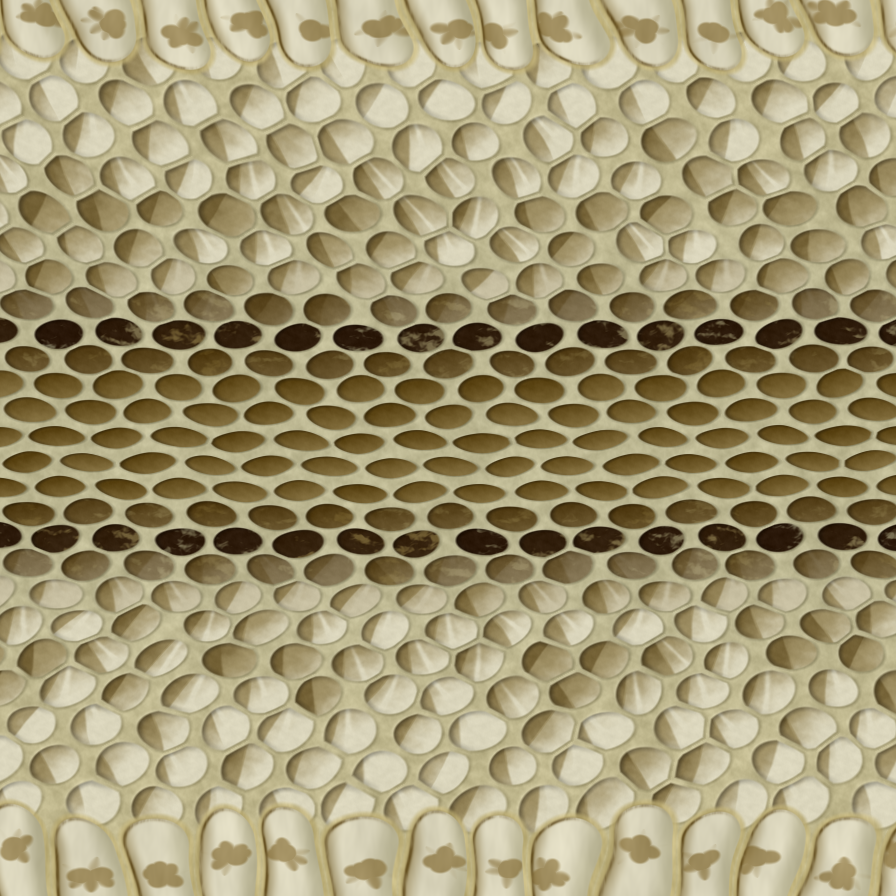
This texture is drawn by a Shadertoy shader. Its source:

```glsl
const vec3 PITCH = vec3(0.15, 0.08, 0.025);
const vec3 UMBER = vec3(0.34, 0.25, 0.06);
const vec3 TAN = vec3(0.50, 0.42, 0.23);
const vec3 KHAKI = vec3(0.62, 0.56, 0.39);
const vec3 WAX = vec3(0.71, 0.69, 0.55);
const vec3 IVORY = vec3(0.86, 0.84, 0.74);

// inside is 0 on the rim and grows towards the centre
struct Pore { float inside; vec2 local; vec2 id; };

float square(float x) { return x * x; }

float hash(vec2 p) {
  vec3 q = fract(vec3(p.xyx) * 0.1031);
  q += dot(q, q.yzx + 33.33);
  return fract((q.x + q.y) * q.z);
}

vec2 hash2(vec2 p) { return vec2(hash(p + 17.3), hash(p + 71.9)); }

// Distance to the nearest scattered point
float cellular(vec2 p) {
  float nearest = 2.0;
  for (int k = 0; k < 9; k++) {
    vec2 cell = floor(p) + vec2(k % 3, k / 3) - 1.0;
    nearest = min(nearest, length(cell + hash2(cell) - p));
  }
  return nearest;
}

float grain(vec2 p) {
  float sum = 0.0, amp = 0.5;
  for (int i = 0; i < 4; i++) {
    sum += amp * sin(p.x + 1.7 * sin(p.y)) * cos(p.y - 1.3 * sin(p.x * 0.7));
    p = mat2(1.5, 1.1, -1.1, 1.5) * p + 2.1;
    amp *= 0.6;
  }
  return sum;
}

// Signed row number: even in the middle, widening outwards
float rowCoordinate(float y, float gap, float growth) {
  float d = abs(y) / (y < 0.0 ? 0.97 : 1.0);
  float beyond = max(d - 3.5 * gap, 0.0);
  float wide = 3.5 + (sqrt(gap * gap + 4.0 * growth * beyond) - gap) / (2.0 * growth);
  return sign(y) * min(d / gap, wide);
}

// Nearest pore of the staggered lattice, kept apart from its neighbours
Pore nearestPore(vec2 p) {
  Pore best = Pore(0.0, vec2(2.0), vec2(0.0));
  float first = 3.0, second = 3.0;
  for (int k = 0; k < 9; k++) {
    float row = floor(p.y + 0.5) + float(k / 3 - 1);
    if (abs(row) > 12.0) continue;
    float outer = smoothstep(3.0, 8.0, abs(row));
    float open = smoothstep(0.8, 2.6, abs(row + 0.8));
    float shift = 0.5 * mod(row, 2.0);
    vec2 id = vec2(floor(p.x - shift + 0.5) + float(k % 3 - 1), row);
    vec2 rnd = hash2(id) - 0.5;
    vec2 size = mix(vec2(0.445, 0.39), vec2(0.4, 0.51 + 0.05 * outer), open);
    size *= 1.0 + mix(0.08, 0.18, outer) * (hash2(id + 5.0) - 0.5);
    vec2 q = (p - id - vec2(shift, 0.0) - rnd * mix(0.07, 0.2, outer)) / size;
    q.y += q.x * (0.3 * rnd.x + 0.12 * outer * sign(row));
    float power = mix(1.75, 2.0, open);
    float radius = pow(pow(abs(q.x), power) + pow(abs(q.y), power), 1.0 / power);
    second = min(second, max(first, radius));
    if (radius < first) best = Pore(0.0, q, id);
    first = min(first, radius);
  }
  best.inside = min(1.0 - first, 0.6 * (second - first - 0.24));
  return best;
}

vec3 poreColour(Pore pore, float px) {
  float n = abs(pore.id.y), rnd = hash(pore.id + 3.0);
  vec2 turn = hash2(pore.id + 11.0) - 0.5, q = pore.local;
  // Shaded hollow, a folded plane and a pale streak
  vec3 deep = mix(UMBER, TAN, clamp(0.5 - 0.5 * q.y + 0.25 * q.x + 0.4 * (rnd - 0.5), 0.0, 1.1));
  float across = q.x + 1.2 * turn.x * q.y + 0.4 + 0.5 * turn.y;
  float sharp = 0.05 + 30.0 * px;
  float light = 0.2 + 0.35 * smoothstep(-sharp, sharp, across) + 0.22 * q.x - 0.2 * q.y;
  light += 0.5 * (rnd - 0.5) + 0.12 * grain(q * 1.8 + pore.id * 3.0);
  light += 0.22 * exp(-square((across - 0.55 + 0.25 * q.y) / 0.11)) * step(0.45, rnd);
  light += 0.28 * smoothstep(8.0, 12.0, n) - 0.16 * exp(-square(n - 8.3));
  vec3 lit = mix(TAN * 0.9, KHAKI, smoothstep(-0.2, 0.3, light));
  lit = mix(lit, IVORY, smoothstep(0.25, 0.85, light));
  vec3 colour = mix(deep, lit, smoothstep(3.5, 7.0, n));
  // Two dark bands with glints
  float glint = smoothstep(0.1, 0.7, grain(q * 1.9 + pore.id * 5.0) + 0.2 * q.x);
  vec3 gloom = mix(PITCH, mix(TAN, WAX * 0.8, rnd), 0.8 * glint);
  colour = mix(colour, gloom, exp(-1.3 * square(n - 4.0)) * (0.8 + 0.2 * rnd));
  float rim = 1.0 - smoothstep(0.0, 0.3, pore.inside);
  return colour * (1.0 - rim * clamp(0.13 - 0.2 * q.x + 0.1 * q.y, 0.0, 0.32));
}

// Long cells along a border, laid over the wax
vec3 borderCells(vec3 under, vec2 uv, float inward, float depth, float lean, float px) {
  float x = uv.x + lean * inward + 0.006 * sin(uv.x * 23.0) + 0.004 * sin(inward * 45.0 + uv.x * 31.0);
  x = x / 0.075 + depth;
  vec2 id = vec2(floor(x), depth * 100.0), rnd = hash2(id) - 0.5;
  float across = fract(x) - 0.5;
  float front = depth + 0.018 * rnd.y - inward;
  float dist = length(vec2(across * 0.075, min(front - 0.026, 0.0))) - 0.032;
  vec3 colour = mix(KHAKI, IVORY, smoothstep(-0.48, -0.18, across));
  colour = mix(colour, WAX * 0.95, 0.75 * smoothstep(0.05, 0.4, across));
  // Brown stains
  vec2 spot = vec2(across - 0.45 * rnd.x, (inward - depth * (0.42 + 0.4 * rnd.y)) * 19.0);
  float ragged = length(spot) + 0.3 * cellular(uv * vec2(48.0, 60.0));
  colour = mix(colour, TAN * 1.1, 0.75 * (1.0 - smoothstep(0.33, 0.45, ragged)));
  colour += 0.05 * grain(uv * vec2(60.0, 25.0));
  // Yellow skin and the broken shadow beside it
  float fibre = grain(uv * vec2(130.0, 45.0));
  vec3 skin = mix(under, vec3(0.76, 0.70, 0.47) + 0.1 * fibre, 0.75);
  vec3 wall = mix(skin, under, smoothstep(0.002, 0.008, dist));
  colour = mix(colour, wall, smoothstep(-px, px, dist));
  float shadow = exp(-square((dist + 0.001) / 0.0021)) * smoothstep(0.5, -0.4, across);
  return mix(colour, UMBER, shadow * clamp(0.55 + 0.6 * fibre, 0.1, 0.8));
}

void mainImage(out vec4 fragColor, in vec2 fragCoord) {
  vec2 uv = fragCoord / iResolution.xy;
  float px = 1.0 / iResolution.y;
  float middle = 0.51 - 0.0035 * cos(6.2832 * (uv.x - 0.45));
  vec2 p = uv + 0.0018 * sin(vec2(uv.y * 61.0 + 3.0 * sin(uv.x * 17.0), uv.x * 47.0 + uv.y * 29.0));
  float row = rowCoordinate(p.y - middle, 0.0289, 0.00104);
  float outer = smoothstep(4.0, 12.0, abs(row));
  Pore pore = nearestPore(vec2((p.x - 0.536) / mix(0.0673, 0.073, outer), row));
  // Wax walls as rounded ridges with fibres
  float ridge = smoothstep(0.0, 0.2, -pore.inside);
  float slope = dot(normalize(pore.local + 0.001), vec2(-0.6, 0.6));
  vec3 colour = mix(WAX * 0.93, WAX * 1.05, ridge);
  colour = mix(colour, vec3(0.76, 0.715, 0.53), 0.5 * outer);
  colour += 0.12 * slope * (1.0 - ridge) + 0.06 * grain(uv * 95.0);
  float soft = 0.025 + 38.0 * px;
  colour = mix(colour, poreColour(pore, px), smoothstep(-soft, soft, pore.inside));
  colour += 0.025 * grain(uv * 210.0);
  if (uv.y > 0.9) colour = borderCells(colour, uv, 1.0 - uv.y, 0.064, -0.28, px);
  if (uv.y < 0.13) colour = borderCells(colour, uv, uv.y, 0.088, 0.22 - 0.5 * uv.x, px);
  fragColor = vec4(clamp(colour, 0.0, 1.0), 1.0);
}
```
